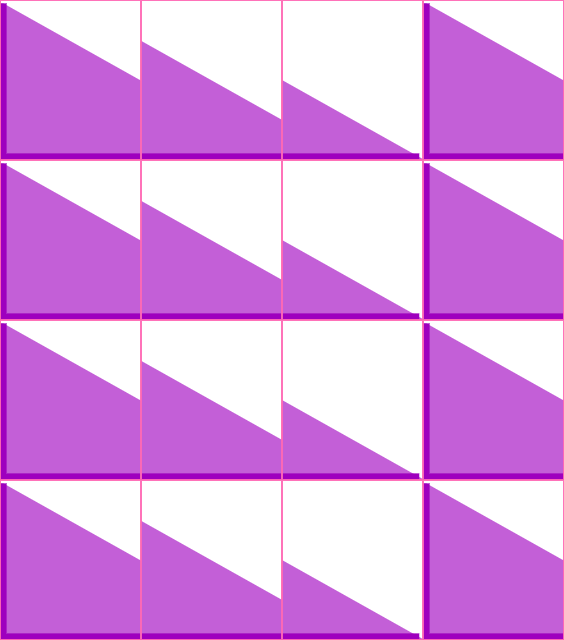
Write a WebGL 1 fragment shader that draws this pattern.

```glsl
precision highp float;
// Stepped purple wedges with dark bars, ruled by a pink grid of four by four cells.

uniform vec2 u_resolution;

// Coverage of the region where the signed distance is negative.
float cover(float dist, float pixel) {
  return clamp(0.5 - dist / pixel, 0.0, 1.0);
}

void main() {
  // One unit is the height of a cell.
  vec2 cellSize = vec2(113.0, 128.0) / 128.0;
  vec2 grid = gl_FragCoord.xy / u_resolution * 4.0;
  float pixel = 4.0 / u_resolution.y;
  vec2 p = fract(grid) * cellSize;
  float stepIndex = mod(floor(grid.x), 3.0);
  float groupX = p.x + stepIndex * cellSize.x;

  vec3 white = vec3(1.0);
  vec3 orchid = vec3(0.765, 0.373, 0.843);
  vec3 violet = vec3(0.62, 0.0, 0.745);
  vec3 pink = vec3(1.0, 0.412, 0.706);

  // Sloping wedge, starting lower in each cell of a group of three.
  float slope = p.y - (0.9906 - 0.2453 * stepIndex - 0.56 * p.x);
  float wedge = max(slope / length(vec2(0.56, 1.0)), p.y - 0.979);
  vec3 color = mix(white, orchid, cover(wedge, pixel));

  // Upright bar at the start of the group and bar along its base.
  float upright = max(groupX - 0.0414, p.y - 0.979);
  float base = max(groupX - 2.625, p.y - 0.0414);
  color = mix(color, violet, cover(min(upright, base), pixel));

  // Thin rules centred on the cell boundaries.
  vec2 edge = min(p, cellSize - p);
  float rule = min(edge.x, edge.y) - 0.00586;
  color = mix(color, pink, cover(rule, pixel));

  gl_FragColor = vec4(color, 1.0);
}
```
